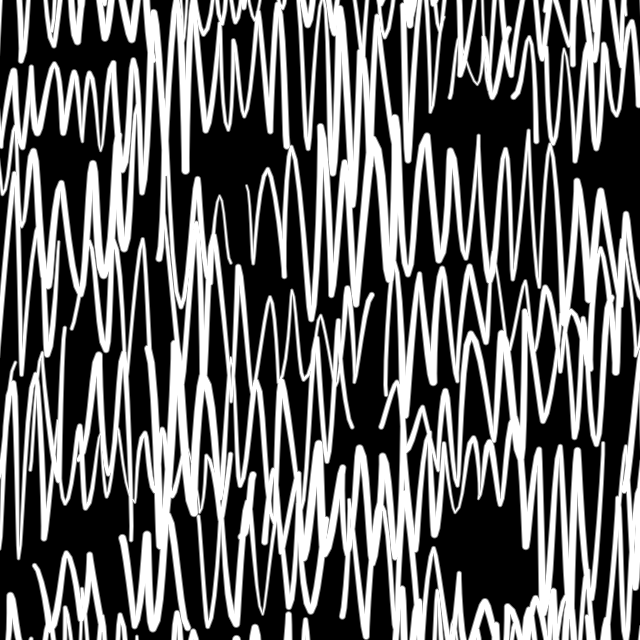
Reproduce this pattern procedurally as a WebGL 1 fragment shader.

```glsl
precision highp float;

uniform vec2 u_resolution;

const vec3 INK = vec3(0.0);
const vec3 CHALK = vec3(1.0);
const float ROW_HEIGHT = 0.15;
const float EDGE_SOFTNESS = 0.003;
const float MIN_HALF_WIDTH = 0.0006;
const float MAX_HALF_WIDTH = 0.0078;
const int PIECES = 6;

float hash(vec2 p) {
  vec3 q = fract(vec3(p.xyx) * vec3(0.1031, 0.1030, 0.0973));
  q += dot(q, q.yzx + 33.33);
  return fract((q.x + q.y) * q.z);
}

// Smooth noise along one row
float rowNoise(float x, float row) {
  float cell = floor(x);
  float t = smoothstep(0.0, 1.0, x - cell);
  return mix(hash(vec2(cell, row)), hash(vec2(cell + 1.0, row)), t);
}

// Turning point of a zigzag: position in xy, half width of the pen in z
vec3 turningPoint(float index, float row, float spacing) {
  vec2 id = vec2(index + 71.0, row + 19.0);
  float x = (index + 0.8 * (hash(id) - 0.5)) * spacing;
  float side = mod(index, 2.0) * 2.0 - 1.0;
  float size = rowNoise(x * 8.0 + 40.0, row + 53.0);
  float reach = mix(0.05, 0.2, size) * mix(0.55, 1.0, hash(id + 211.0));
  float wander = 0.16 * (rowNoise(x * 9.0 + 90.0, row + 131.0) - 0.5);
  float y = (row + 0.5) * ROW_HEIGHT + wander + side * reach;
  float pressure = rowNoise(x * 14.0 + 60.0, row + 307.0);
  pressure = mix(mix(pressure, size, 0.3), hash(id + 401.0), 0.45);
  return vec3(x, y, mix(MIN_HALF_WIDTH, MAX_HALF_WIDTH, pressure));
}

// Distance to a round-ended line with a changing half width
float taperedLine(vec2 p, vec3 a, vec3 b) {
  vec2 along = b.xy - a.xy;
  float t = clamp(dot(p - a.xy, along) / dot(along, along), 0.0, 1.0);
  return length(p - a.xy - along * t) - mix(a.z, b.z, t);
}

// Point on the bent path between two turning points
vec3 strokePoint(vec3 a, vec3 b, float t, float roundness, float bow) {
  float rise = t * t * (3.0 - 2.0 * t);
  float x = mix(a.x, b.x, mix(rise, t, roundness)) + bow * sin(3.14159 * t);
  return vec3(x, mix(a.yz, b.yz, rise));
}

float strokeDistance(vec2 p, vec3 a, vec3 b, float roundness, float bow) {
  float nearest = 1.0;
  vec3 from = a;
  for (int k = 1; k <= PIECES; k++) {
    vec3 to = strokePoint(a, b, float(k) / float(PIECES), roundness, bow);
    nearest = min(nearest, taperedLine(p, from, to));
    from = to;
  }
  return nearest;
}

// Distance to the strokes of one zigzag row around p
float zigzagRow(vec2 p, float row) {
  float spacing = mix(0.013, 0.023, hash(vec2(row + 5.0, 17.0)));
  float cell = floor(p.x / spacing);
  float margin = MAX_HALF_WIDTH + EDGE_SOFTNESS;
  float nearest = 1.0;
  for (int k = -2; k <= 2; k++) {
    float index = cell + float(k);
    vec3 a = turningPoint(index, row, spacing);
    vec3 b = turningPoint(index + 1.0, row, spacing);
    vec2 id = vec2(index + 503.0, row + 29.0);
    bool penLifted = hash(id) < 0.06;
    bool outside = p.y < min(a.y, b.y) - margin || p.y > max(a.y, b.y) + margin;
    if (penLifted || outside) continue;
    float roundness = 1.5 * hash(id + 601.0);
    float bow = 0.5 * spacing * (hash(id + 709.0) - 0.5);
    nearest = min(nearest, strokeDistance(p, a, b, roundness, bow));
  }
  return nearest;
}

void main() {
  vec2 p = gl_FragCoord.xy / u_resolution.y;
  float centerRow = floor(p.y / ROW_HEIGHT);

  // Overlapping rows of scribbled strokes
  float nearest = 1.0;
  for (int r = -2; r <= 2; r++) {
    nearest = min(nearest, zigzagRow(p, centerRow + float(r)));
  }

  float softness = max(EDGE_SOFTNESS, 1.0 / u_resolution.y);
  float coverage = clamp(0.5 - nearest / softness, 0.0, 1.0);
  gl_FragColor = vec4(mix(INK, CHALK, coverage), 1.0);
}
```
